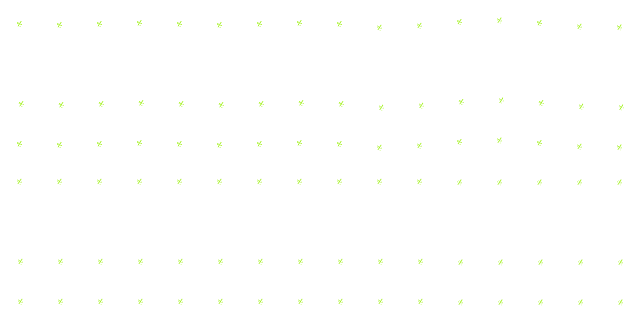
This pattern is drawn by a Shadertoy shader. Its source:

```glsl
// Sparse rows of tiny lime sprigs on white, with a wavering upper half.

float segmentDistance(vec2 p, vec2 a, vec2 b) {
    vec2 pa = p - a, ba = b - a;
    return length(pa - ba * clamp(dot(pa, ba) / dot(ba, ba), 0.0, 1.0));
}

// Vertical drift of a column, in cells; it grows stronger to the right.
float columnDrift(float column) {
    float phase = min((column - 1.0) / 4.0, 2.0 + (column - 9.0) / 5.7);
    float swing = mix(0.024, 0.09, smoothstep(7.0, 9.0, column));
    return swing * cos(6.28318 * phase);
}

// A slanted stem, a short cross stroke and loose specks around them.
float sprigDistance(vec2 p, bool narrow) {
    float d = segmentDistance(p, vec2(-0.025, -0.04), vec2(0.04, 0.062)) - 0.009;
    float reach = narrow ? 0.012 : 0.045;
    d = min(d, segmentDistance(p, vec2(-reach, 0.04), vec2(0.02, -0.015)) - 0.006);
    for (int i = 0; i < 4; i++) {
        float angle = 2.95 + 1.05 * float(i);
        vec2 speck = vec2(0.052, 0.068) * vec2(cos(angle), sin(angle));
        d = min(d, length(p - speck) - 0.007);
    }
    return d;
}

void mainImage(out vec4 fragColor, in vec2 fragCoord) {
    // Square cells, eight down the canvas; rows count from the top.
    vec2 grid = fragCoord / iResolution.y * 8.0;
    vec2 cell = floor(grid);
    float row = 7.0 - cell.y;
    bool upper = row < 4.0;
    bool narrow = !upper && cell.x > 10.0;

    // Sprig position within the cell.
    vec2 center = vec2(0.485, 0.46);
    if (row == 2.0) center.x = 0.53;
    if (row > 5.0) center.x = 0.51;
    if (upper) center.y = 0.4 - columnDrift(cell.x);
    if (narrow) center.y -= 0.02;

    // Every second row of each four-row band stays empty.
    float filled = mod(row, 4.0) == 1.0 ? 0.0 : 1.0;
    float pixel = 8.0 / iResolution.y;
    float d = sprigDistance(fract(grid) - center, narrow);
    float ink = filled * clamp(0.5 - d / pixel, 0.0, 1.0);
    fragColor = vec4(mix(vec3(1.0), vec3(0.59, 0.94, 0.0), ink), 1.0);
}
```
